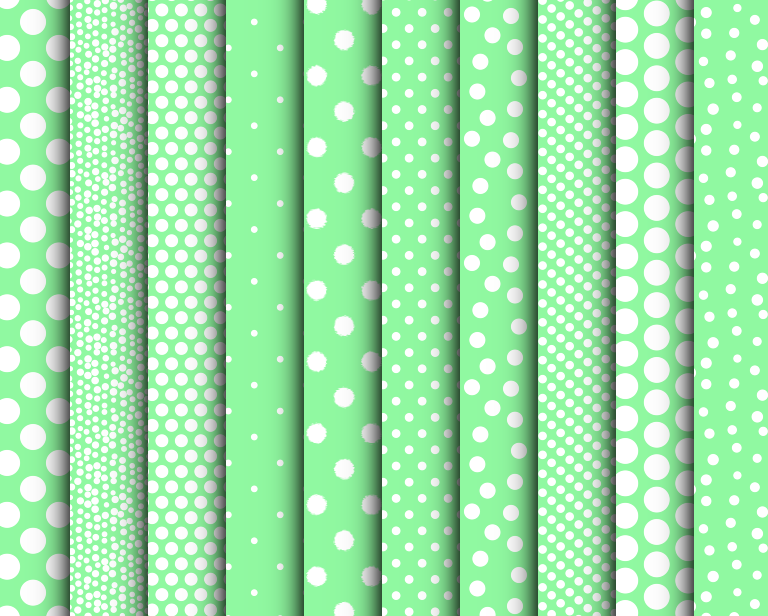
Give the GLSL for this pattern, as a WebGL 2 fragment shader.

```glsl
#version 300 es
precision highp float;
// Ten overlapping vertical strips of mint paper, each with its own white polka dots.
// Sheared lattices, jittered lattices and swaying columns give dot distances;
// every strip but the last is darkened along its right side by its neighbour.

uniform vec2 u_resolution;
out vec4 fragColor;

const vec3 MINT = vec3(0.565, 0.975, 0.63);
const vec3 WHITE = vec3(1.0);
const float STRIPS_ACROSS = 9.859;  // canvas width in strip widths
const float FIRST_OFFSET = 0.095;   // part of strip 0 cut off at the left
const float TAU = 6.2831853;

vec2 hash2(vec2 p) {
    vec3 q = fract(vec3(p.xyx) * vec3(0.1031, 0.1030, 0.0973));
    q += dot(q, q.yzx + 33.33);
    return fract((q.xx + q.yz) * q.zy);
}

float valueNoise(vec2 p) {
    vec2 i = floor(p), f = fract(p);
    f = f * f * (3.0 - 2.0 * f);
    float low = mix(hash2(i).x, hash2(i + vec2(1, 0)).x, f.x);
    float high = mix(hash2(i + vec2(0, 1)).x, hash2(i + vec2(1, 1)).x, f.x);
    return mix(low, high, f.y);
}

// Distance to dots on a lattice whose columns each slide down by `shift` cells.
// Jitter moves dots (in cells), vary changes radii, rows repeat after `period`.
float scatter(vec2 p, vec2 cell, float shift, float radius,
              float jitter, float vary, float period) {
    vec2 g = p / cell;
    float d = 1e3;
    for (int i = -1; i <= 1; i++) {
        float col = floor(g.x + 0.5) + float(i);
        float slide = fract(shift * col);
        for (int j = -1; j <= 1; j++) {
            float row = floor(g.y - slide + 0.5) + float(j);
            vec2 rnd = hash2(vec2(col + 40.0, mod(row, period) + 7.0));
            vec2 center = vec2(col, row + slide) + jitter * (rnd - 0.5);
            float size = radius * (1.0 + vary * (2.0 * fract(rnd.x * 7.3 + rnd.y) - 1.0));
            d = min(d, length(p - center * cell) - size);
        }
    }
    return d;
}

float lattice(vec2 p, vec2 cell, float shift, float radius) {
    return scatter(p, cell, shift, radius, 0.0, 0.0, 1.0);
}

// Distance to a column of dots that sways and repeats every `count` dots.
// sway = (double-rate swing, lean, vertical drift)
float swayingColumn(vec2 p, float spacing, float count, vec3 sway, float radius) {
    float d = 1e3;
    for (int k = -1; k <= 1; k++) {
        float n = floor(p.y / spacing + 0.5) + float(k);
        float t = TAU * n / count;
        vec2 center = vec2(sway.y * sin(t) - sway.x * cos(2.0 * t),
                           n * spacing - sway.z * sin(t));
        d = min(d, length(p - center) - radius);
    }
    return d;
}

// Dots with ragged, frayed outlines
float frayed(vec2 p, float d) {
    return d + 0.022 * (valueNoise(p * vec2(38.0, 75.0)) - 0.5);
}

// Dot pattern of one strip; p is in strip widths from its top left corner
float stripDots(int strip, vec2 p) {
    if (strip == 0) return lattice(p - vec2(0.519, 0.282), vec2(0.333, 0.666), 0.5, 0.167);
    if (strip == 1) return scatter(p, vec2(0.111, 0.118), 0.5, 0.041, 0.38, 0.2, 14.0);
    if (strip == 2) return lattice(p - vec2(0.173, 0.128), vec2(0.125, 0.395), 0.5, 0.083);
    if (strip == 3) return lattice(p - vec2(0.359, 0.282), vec2(0.333, 0.666), 0.5, 0.043);
    if (strip == 4) {
        float d = lattice(p - vec2(0.513, 0.513), vec2(0.353, 0.918), 0.5, 0.127);
        return frayed(p, d);
    }
    if (strip == 5) return lattice(p - vec2(0.180, 0.158), vec2(0.167, 0.416), 0.5, 0.056);
    if (strip == 6) {
        float left = swayingColumn(p - vec2(0.282, 0.186), 0.319, 5.0, vec3(0.128, 0.033, 0.054), 0.103);
        float right = swayingColumn(p - vec2(0.706, 0.205), 0.3987, 8.0, vec3(0.051, 0.0, 0.0), 0.103);
        return min(left, right);
    }
    if (strip == 7) return lattice(p - vec2(0.06, 0.25), vec2(0.116, 0.243), 0.42, 0.055);
    if (strip == 8) return lattice(p - vec2(0.526, 0.173), vec2(0.404, 0.416), 0.5, 0.166);
    return scatter(p - vec2(0.19, 0.2), vec2(0.31, 0.3), 0.5, 0.066, 0.55, 0.24, 5.0);
}

// Soft shadow that deepens toward the right edge of a strip
float edgeShade(float x) {
    return 1.0 - 0.68 * exp(-pow((1.0 - x) / 0.17, 1.3));
}

void main() {
    float pixel = STRIPS_ACROSS / u_resolution.x;
    vec2 p = vec2(gl_FragCoord.x, u_resolution.y - gl_FragCoord.y) * pixel;
    p.x += FIRST_OFFSET;

    int strip = int(floor(p.x));
    vec2 local = vec2(fract(p.x), p.y);
    float softness = 0.6 * pixel + (strip == 4 ? 0.008 : 0.0);
    float dots = 1.0 - smoothstep(-softness, softness, stripDots(strip, local));

    vec3 color = mix(MINT, WHITE, dots);
    if (strip < 9) color *= edgeShade(local.x);
    fragColor = vec4(color, 1.0);
}
```
